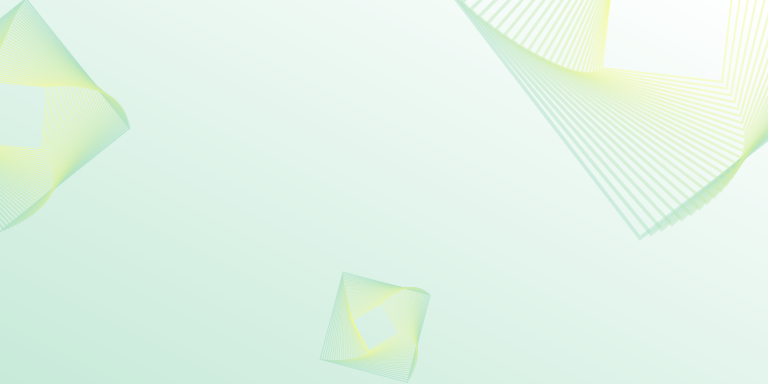
A Shadertoy shader for this background:

```glsl
// Pale mint diagonal gradient with three translucent spiral ornaments.
// Each ornament is a loop of square outlines that shrink, turn and drift
// sideways in the middle of the run, fading from green to yellow.

#define TURN 0.80          // total rotation of the run, radians
#define INNER_SCALE 0.38   // innermost square relative to the outermost
#define DRIFT 0.12         // sideways bulge, relative to the radius
#define LINE_WIDTH 0.016   // outer stroke, relative to the radius
#define MINT vec3(0.78, 0.918, 0.85)
#define WHITE vec3(1.0)
#define GREEN vec3(0.66, 0.87, 0.77)
#define YELLOW vec3(0.96, 0.98, 0.57)

vec2 rotate(vec2 p, float angle) {
    float c = cos(angle), s = sin(angle);
    return vec2(c * p.x - s * p.y, s * p.x + c * p.y);
}

// Distance to the outline of an axis-aligned square
float squareOutline(vec2 p, float halfSide) {
    return abs(max(abs(p.x), abs(p.y)) - halfSide);
}

// Paint nested squares; radius and angle locate the first outer corner
vec3 spiralSquares(vec3 color, vec2 p, vec2 center, float radius,
                   float angle, int count, float opacity) {
    float pixel = 1.0 / iResolution.y;
    p = rotate(p - center, -angle) / radius;
    pixel /= radius;
    if (dot(p, p) > 1.4) return color;

    for (int i = 0; i < count; i++) {
        float t = float(i) / float(count - 1);
        vec2 q = p - vec2(DRIFT * sin(3.14159 * t), 0.0);
        q = rotate(q, 0.785398 - TURN * t);
        float halfSide = 0.707107 * mix(1.0, INNER_SCALE, t);
        float width = LINE_WIDTH * mix(1.0, 0.55, t);

        // Strokes thinner than a pixel keep their true coverage
        float edge = (0.5 * width - squareOutline(q, halfSide)) / pixel + 0.5;
        float coverage = clamp(edge, 0.0, min(1.0, width / pixel));
        vec3 stroke = mix(GREEN, YELLOW, pow(t, 0.8));
        color = mix(color, stroke, coverage * opacity);
    }
    return color;
}

void mainImage(out vec4 fragColor, in vec2 fragCoord) {
    vec2 uv = fragCoord / iResolution.xy;
    vec2 p = vec2(uv.x * 2.0, uv.y);
    p.x = fragCoord.x / iResolution.y + (2.0 - iResolution.x / iResolution.y) * 0.5;

    // Diagonal background
    vec3 color = mix(MINT, WHITE, 0.5 * (uv.x + uv.y));

    // Ornaments: upper left, upper right, lower middle
    color = spiralSquares(color, p, vec2(0.034, 0.700), 0.305, -0.110, 36, 0.60);
    color = spiralSquares(color, p, vec2(1.742, 0.961), 0.586, -0.129, 26, 0.45);
    color = spiralSquares(color, p, vec2(0.977, 0.148), 0.166, 0.527, 34, 0.60);

    fragColor = vec4(color, 1.0);
}
```
